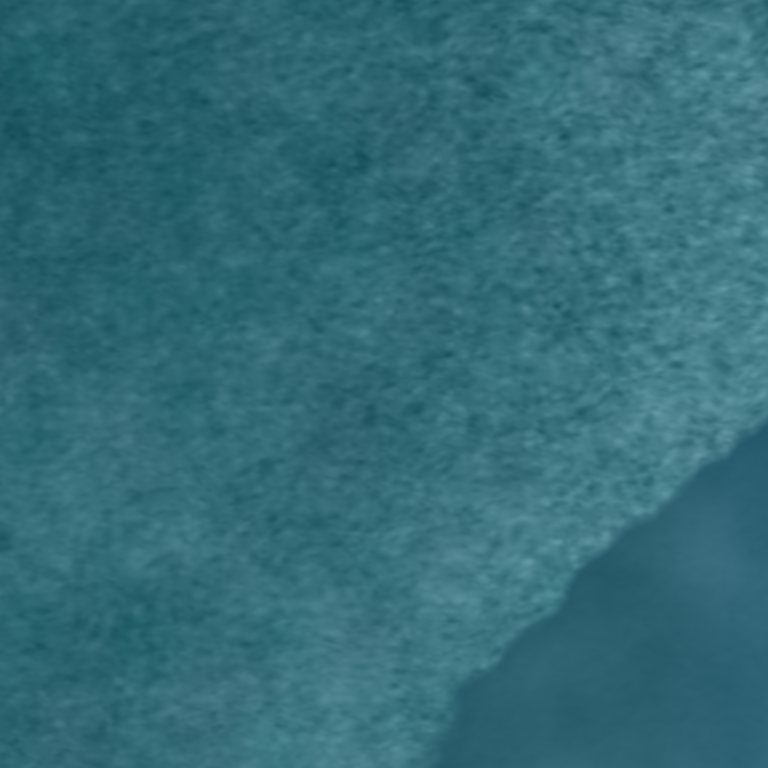
Give the GLSL for this texture, as a Shadertoy shader.

```glsl
#define MID_TEAL vec3(0.200, 0.420, 0.462)
#define TONE_HUE vec3(1.05, 1.0, 1.02)
#define SHADE_HUE vec3(0.004, -0.014, 0.004)
#define GRAIN_CELLS vec2(62.0, 98.0)
#define GRAIN_TILT 0.2
#define GRAIN_LOW 0.052
#define GRAIN_HIGH 0.094
#define CLOUD_GAIN 0.042
#define EDGE_SLOPE 0.87
#define EDGE_WOBBLE 0.012

vec3 hash3(vec2 cell) {
    vec3 p = fract(cell.xyx * vec3(0.1031, 0.1030, 0.0973));
    p += dot(p, p.yxz + 33.33);
    return fract((p.xxy + p.yzz) * p.zyx);
}

// Cellular noise: each cell holds one soft spot of random place and sign
float spots(vec2 p) {
    vec2 cell = floor(p);
    float sum = 0.0;
    for (int y = -1; y <= 1; y++) {
        for (int x = -1; x <= 1; x++) {
            vec2 id = cell + vec2(x, y);
            vec3 rnd = hash3(id + 200.0);
            vec2 offset = id + rnd.xy - p;
            float falloff = max(1.0 - dot(offset, offset), 0.0);
            sum += (2.0 * rnd.z - 1.0) * falloff * falloff * falloff;
        }
    }
    return sum;
}

vec2 rotate(vec2 p, float angle) {
    float c = cos(angle), s = sin(angle);
    return vec2(c * p.x + s * p.y, c * p.y - s * p.x);
}

// Short flecks lying near the horizontal, in three sizes
float grain(vec2 uv) {
    vec2 bend = 0.006 * vec2(spots(uv * 14.0), spots(uv * 14.0 + 57.0));
    vec2 p = rotate(uv + bend, GRAIN_TILT);
    vec2 q = rotate(uv + bend, -0.4 * GRAIN_TILT);
    return 0.64 * spots(p * GRAIN_CELLS)
         + 0.36 * spots(q * GRAIN_CELLS * 0.5 + 31.0)
         + 0.38 * spots(q * GRAIN_CELLS * 1.6 + 83.0);
}

// Broad washes
float clouds(vec2 uv) {
    return 0.60 * spots(uv * 4.0 + 7.0)
         + 0.50 * spots(uv * 8.5 + 19.0)
         + 0.40 * spots(uv * 18.0 + 43.0);
}

// Positive inside the shaded lower right corner
float cornerDepth(vec2 uv) {
    float slant = 0.10 + EDGE_SLOPE * (uv.x - 0.586) - uv.y;
    float foot = uv.x - 0.555 - 0.4 * uv.y;
    float wobble = spots(uv * 13.0 + 5.0) + 0.6 * spots(uv * 34.0 + 71.0);
    return min(slant * 0.754, foot * 0.93) + EDGE_WOBBLE * wobble;
}

void mainImage(out vec4 fragColor, in vec2 fragCoord) {
    vec2 uv = fragCoord / iResolution.xy;
    float depth = cornerDepth(uv);
    float softness = mix(0.028, 0.011, smoothstep(0.0, 0.15, uv.y));
    float shade = smoothstep(-softness, softness, depth);

    float cloud = clouds(uv);
    float fleck = grain(uv);

    // Lit cloth: glow along the edge and to the right, dim upper left
    float away = min(depth, 0.0) / 0.23;
    float right = smoothstep(0.62, 1.0, uv.x);
    float tone = -0.009 + 0.060 * exp(-away * away) + 0.046 * right;
    tone -= 0.034 * smoothstep(0.45, 1.0, uv.y) * (1.0 - smoothstep(0.0, 0.85, uv.x));
    tone -= 0.014 * (1.0 - smoothstep(0.0, 0.18, uv.x));
    tone += CLOUD_GAIN * cloud;
    tone += fleck * mix(GRAIN_LOW, GRAIN_HIGH, smoothstep(0.2, 1.0, uv.x));

    // Shaded corner: almost smooth, darkest just inside its edge
    float shadeTone = -0.012 - 0.036 * exp(-max(depth, 0.0) / 0.06);
    shadeTone += 0.7 * CLOUD_GAIN * cloud + 0.018 * spots(uv * 10.0 + 61.0);
    shadeTone += 0.010 * fleck;

    vec3 lit = MID_TEAL + tone * TONE_HUE;
    lit += 0.012 * spots(uv * 11.0 + 97.0) * vec3(1.0, -0.3, 0.1);
    vec3 dim = MID_TEAL + shadeTone * TONE_HUE + SHADE_HUE;
    dim += vec3(-0.006, 0.0, 0.012) * smoothstep(0.85, 1.0, uv.x);
    fragColor = vec4(mix(lit, dim, shade), 1.0);
}
```
